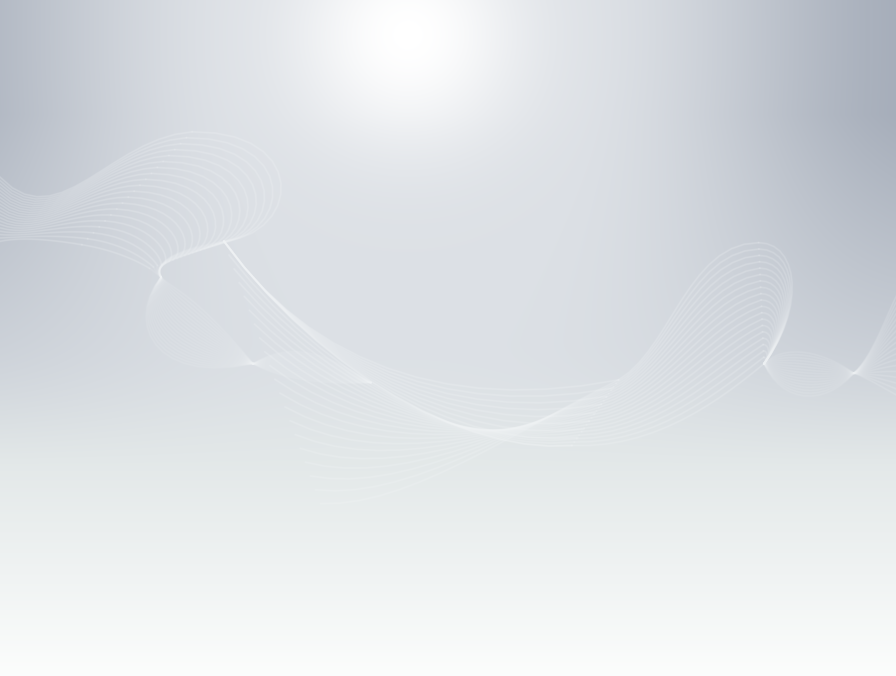
This background is drawn by a Shadertoy shader. Its source:

```glsl
// Pale studio backdrop: a round glow on cool grey, fading into a white floor,
// crossed by a twisting ribbon of fine white threads. Each ribbon part blends
// between two cubic Bezier guides and draws evenly spaced in-between curves.

const vec2 CANVAS = vec2(1.324, 1.0);
const vec2 GLOW_CENTER = vec2(0.603, 0.948);
const int CURVE_STEPS = 14;

// Position on a cubic whose control points are the matrix columns.
vec2 bezier(mat4x2 guide, float t) {
    float s = 1.0 - t;
    return guide * vec4(s * s * s, 3.0 * s * s * t, 3.0 * s * t * t, t * t * t);
}

float segmentDistance(vec2 p, vec2 a, vec2 b) {
    vec2 pa = p - a, ba = b - a;
    float h = clamp(dot(pa, ba) / max(dot(ba, ba), 1e-8), 0.0, 1.0);
    return length(pa - ba * h);
}

float curveDistance(vec2 p, mat4x2 guide) {
    float nearest = 10.0;
    vec2 previous = guide[0];
    for (int i = 1; i <= CURVE_STEPS; i++) {
        vec2 current = bezier(guide, float(i) / float(CURVE_STEPS));
        nearest = min(nearest, segmentDistance(p, previous, current));
        previous = current;
    }
    return nearest;
}

// True when p lies in the padded box around a pair of guides.
bool nearGuides(vec2 p, mat4x2 a, mat4x2 b, float pad) {
    vec2 low = min(a[0], b[0]), high = max(a[0], b[0]);
    for (int i = 1; i < 4; i++) {
        low = min(low, min(a[i], b[i]));
        high = max(high, max(a[i], b[i]));
    }
    return all(greaterThan(p, low - pad)) && all(lessThan(p, high + pad));
}

// Fraction of the backdrop left visible by a sheet of threads.
float threads(vec2 p, mat4x2 a, mat4x2 b, int count, float opacity, float width) {
    float visible = 1.0;
    if (!nearGuides(p, a, b, width)) return visible;
    for (int i = 0; i < count; i++) {
        float t = float(i) / float(count - 1);
        float d = curveDistance(p, a * (1.0 - t) + b * t);
        visible *= 1.0 - opacity * (1.0 - smoothstep(0.0, width, d));
    }
    return visible;
}

vec3 backdrop(vec2 p) {
    vec2 offset = p - GLOW_CENTER;
    float spread = length(offset * vec2(1.0, 0.6));
    vec3 wall = mix(vec3(0.86, 0.875, 0.895), vec3(0.64, 0.67, 0.72),
                    smoothstep(0.25, 0.8, spread));
    wall = mix(wall, vec3(1.0), exp(-dot(offset, offset) / 0.03));
    vec3 ground = mix(vec3(0.985, 0.99, 0.987), vec3(0.89, 0.91, 0.912),
                      clamp(p.y / 0.31, 0.0, 1.0));
    ground = mix(ground, vec3(0.865, 0.882, 0.9), smoothstep(0.3, 0.5, p.y));
    return mix(wall, ground, clamp((0.83 - p.y) / 0.52, 0.0, 1.0));
}

float ribbon(vec2 p, float w) {
    float v = 1.0;
    // Left fan, its rounded turn and the knot below
    v *= threads(p, mat4x2(0.0, 0.738, 0.086, 0.647, 0.164, 0.797, 0.284, 0.805),
        mat4x2(0.0, 0.643, 0.034, 0.650, 0.078, 0.645, 0.121, 0.638), 20, 0.28, w);
    v *= threads(p, mat4x2(0.284, 0.805, 0.457, 0.807, 0.445, 0.655, 0.331, 0.643),
        mat4x2(0.121, 0.638, 0.164, 0.631, 0.198, 0.617, 0.221, 0.603), 20, 0.28, w);
    v *= threads(p, mat4x2(0.331, 0.643, 0.276, 0.634, 0.224, 0.617, 0.238, 0.590),
        mat4x2(0.221, 0.603, 0.226, 0.600, 0.231, 0.595, 0.238, 0.590), 20, 0.12, w);
    // Two narrow lenses after the knot
    v *= threads(p, mat4x2(0.238, 0.590, 0.186, 0.526, 0.224, 0.431, 0.374, 0.462),
        mat4x2(0.238, 0.590, 0.259, 0.569, 0.284, 0.569, 0.374, 0.462), 20, 0.15, w);
    v *= threads(p, mat4x2(0.374, 0.462, 0.422, 0.491, 0.474, 0.486, 0.548, 0.434),
        mat4x2(0.374, 0.462, 0.414, 0.440, 0.474, 0.431, 0.548, 0.434), 16, 0.15, w);
    // Wide hanging sheet: upper fan and crossing lower fan
    mat4x2 sag = mat4x2(0.331, 0.643, 0.474, 0.448, 0.690, 0.328, 0.845, 0.341);
    v *= threads(p, mat4x2(0.331, 0.643, 0.457, 0.466, 0.655, 0.388, 0.914, 0.438),
        sag, 9, 0.28, w);
    v *= threads(p, sag,
        mat4x2(0.474, 0.255, 0.603, 0.250, 0.759, 0.362, 0.914, 0.438), 20, 0.28, w);
    // Rise on the right and its rounded turn
    v *= threads(p, mat4x2(0.845, 0.341, 0.966, 0.336, 1.060, 0.405, 1.129, 0.462),
        mat4x2(0.914, 0.438, 0.991, 0.483, 1.017, 0.641, 1.121, 0.641), 20, 0.28, w);
    v *= threads(p, mat4x2(1.129, 0.462, 1.129, 0.462, 1.129, 0.462, 1.129, 0.462),
        mat4x2(1.121, 0.641, 1.181, 0.641, 1.190, 0.543, 1.129, 0.462), 20, 0.25, w);
    // Last lens and the fan leaving at the right edge
    v *= threads(p, mat4x2(1.129, 0.462, 1.155, 0.488, 1.207, 0.486, 1.262, 0.448),
        mat4x2(1.129, 0.462, 1.155, 0.405, 1.216, 0.397, 1.262, 0.448), 16, 0.15, w);
    v *= threads(p, mat4x2(1.262, 0.448, 1.290, 0.474, 1.310, 0.534, 1.328, 0.569),
        mat4x2(1.262, 0.448, 1.284, 0.440, 1.305, 0.426, 1.328, 0.414), 18, 0.2, w);
    return 1.0 - v;
}

void mainImage(out vec4 fragColor, in vec2 fragCoord) {
    vec2 p = fragCoord / iResolution.xy * CANVAS;
    float threadWidth = max(0.0024, 1.0 / iResolution.y);
    vec3 threadColor = vec3(0.955, 0.965, 0.97);
    vec3 color = backdrop(p);
    color = mix(color, max(color, threadColor), 0.8 * ribbon(p, threadWidth));
    fragColor = vec4(color, 1.0);
}
```
